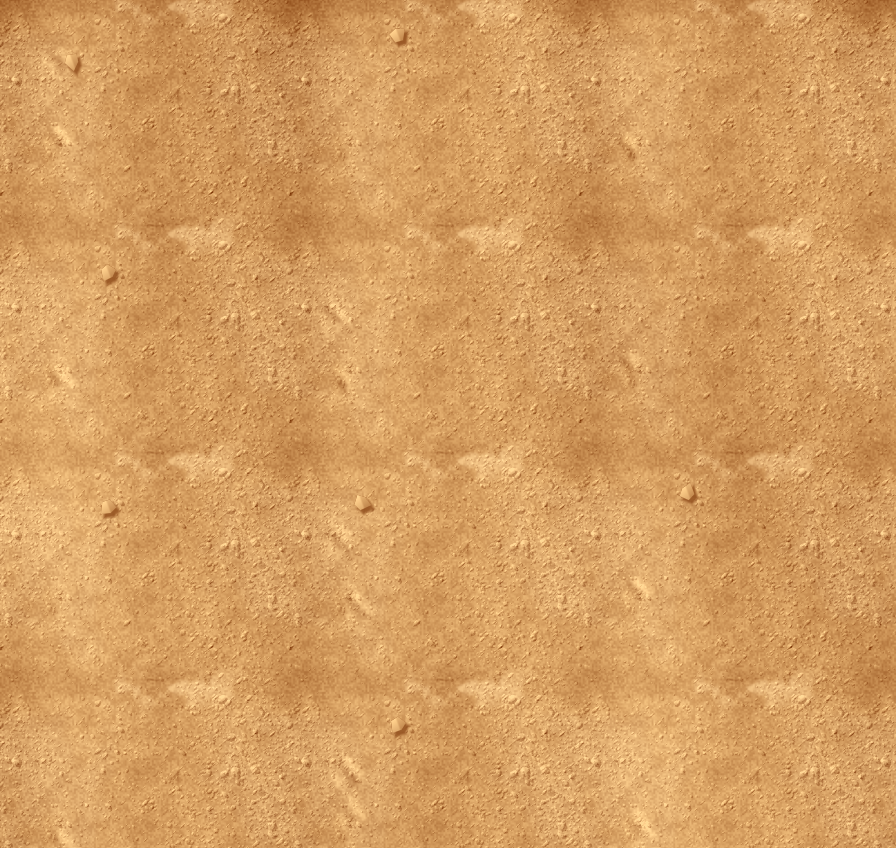
Write a WebGL 2 fragment shader that draws this texture.

```glsl
#version 300 es
precision highp float;
// Dry ochre ground: repeating sandy tiles with pebbles, pale crust, loose stones and dents.
uniform vec2 u_resolution;
out vec4 fragColor;

const vec2 TILE = vec2(4.0, 3.0);          // one repeat, in ground units
const vec2 UNIT = vec2(0.0854, 0.0893);    // ground unit as a share of canvas height

vec2 hash2(vec2 p) {
  vec3 q = fract(p.xyx * vec3(0.1031, 0.1030, 0.0973));
  q += dot(q, q.yzx + 33.33);
  return fract((q.xx + q.yz) * q.zy);
}

// Value noise that wraps after one period
float noise(vec2 p, vec2 period) {
  vec2 i = floor(p), f = p - i, e = vec2(0.0, 1.0);
  f = f * f * (3.0 - 2.0 * f);
  float a = mix(hash2(mod(i, period)).x, hash2(mod(i + e.yx, period)).x, f.x);
  float b = mix(hash2(mod(i + e, period)).x, hash2(mod(i + 1.0, period)).x, f.x);
  return mix(a, b, f.y);
}

float fbm(vec2 p, float scale) {
  float sum = 0.0, gain = 0.5;
  for (int i = 0; i < 4; i++) {
    sum += gain * (noise(p * scale, TILE * scale) - 0.5);
    scale *= 2.0;
    gain *= 0.55;
  }
  return sum;
}

float bell(float x) { return exp(-x * x); }

float disc(float d, float soft) { return 1.0 - smoothstep(-soft, soft, d); }

// Six-sided radius for chipped grains
float chip(vec2 o) { return max(max(abs(o.x), abs(o.y)), 0.78 * abs(o.x + o.y)); }

float segment(vec2 p, vec2 a, vec2 b) {
  vec2 ab = b - a;
  return length(p - a - ab * clamp(dot(p - a, ab) / dot(ab, ab), 0.0, 1.0));
}

// Cellular grit, lit from the upper left, with a shadow at the lower right
float pebbles(vec2 p, float scale, float cover, float pixel) {
  vec2 g = p * scale;
  float soft = 0.03 + 0.4 * scale * pixel, shade = 0.0;
  for (int y = -1; y <= 1; y++)
    for (int x = -1; x <= 1; x++) {
      vec2 cell = floor(g) + vec2(x, y);
      vec2 h = hash2(mod(cell, TILE * scale) + scale * 7.0);
      vec2 s = hash2(h * 91.0 + scale);
      vec2 o = g - cell - 0.1 - 0.8 * h;
      o = vec2(o.x + (h.y - 0.5) * 1.4 * o.y, o.y + (h.x - 0.5) * 0.8 * o.x);
      float r = 0.17 + 0.24 * s.y * s.y;
      float body = disc(chip(o) - r, soft);
      float shadow = disc(chip(o - 0.7 * r) - r, soft) * (1.0 - body);
      float facing = -dot(o, vec2(0.6, 0.8)) / r;
      shade += smoothstep(0.0, 0.12, cover - s.x)
             * (body * (0.45 + 0.75 * clamp(facing, -1.0, 1.0)) - shadow);
    }
  return shade;
}

// Angular loose stone: x = tone, y = opacity
vec2 stone(vec2 o, float turn, float pixel) {
  float d = -1.0, under = -1.0;
  for (int i = 0; i < 5; i++) {
    float a = turn + 1.257 * float(i) + 0.35 * sin(float(i) * 2.3);
    vec2 n = vec2(cos(a), sin(a));
    d = max(d, dot(o, n) - 0.085);
    under = max(under, dot(o - vec2(0.045, 0.05), n) - 0.09);
  }
  float body = disc(d, pixel * 0.7);
  float face = 0.12 - 1.1 * dot(o, vec2(0.5, 0.8));
  face -= 0.12 * smoothstep(-0.01, 0.03, o.x - 0.4 * o.y);
  return vec2(mix(-0.32, face, body), max(body, disc(under, 0.03) * 0.85));
}

// Shallow print: a bright lobe beside a dark hollow, with a faint heel
float dent(vec2 o) {
  float lobe = bell(segment(o, vec2(-0.02, -0.09), vec2(0.1, 0.04)) * 13.0);
  float hollow = bell(segment(o, vec2(-0.11, -0.05), vec2(0.03, 0.1)) * 15.0);
  float heel = bell(segment(o, vec2(-0.17, 0.04), vec2(-0.11, 0.24)) * 15.0);
  return 0.12 * lobe - 0.11 * hollow + 0.06 * heel;
}

void main() {
  float pixel = 1.0 / (u_resolution.y * UNIT.y);
  vec2 p = vec2(gl_FragCoord.x, u_resolution.y - gl_FragCoord.y) / (u_resolution.y * UNIT);
  p.x -= 0.16;
  vec2 tile = floor(p / TILE), q = p - tile * TILE;
  vec2 wear = hash2(tile + 17.0);

  // Mottled soil, broad drift that does not repeat, darker tile sides and top
  float mottle = fbm(p, 1.0), fine = fbm(p + 1.7, 5.0);
  float tone = 0.13 * mottle + 0.14 * fine;
  tone += 0.02 * sin(p.x * 0.9 + 1.4 * sin(p.y * 0.43) + 1.2) + 0.014 * sin(p.y * 0.6 - p.x * 0.35 - 1.5);
  float side = q.x - TILE.x * step(2.0, q.x) + 0.1 * sin(p.y * 1.3);
  tone -= bell(side * 1.7) * (0.015 + 0.06 * exp(-p.y * 0.4));
  tone += bell((side - 0.85) * 2.2) * 0.02;
  tone -= 0.06 * exp(-p.y * 2.2);
  tone += 0.04 * exp(-p.x * 1.5) * bell((p.y - 6.0) * 0.4);

  // Grit gathers on the right of each tile and thins over the sandy strip
  float cover = clamp(0.4 - 0.3 * bell((q.x - 0.9) * 1.3) + 0.8 * mottle + 0.5 * fine, 0.04, 0.75);
  tone += 0.13 * pebbles(p, 20.0, cover + 0.12, pixel);
  tone += 0.16 * pebbles(p, 13.0, cover * 0.7, pixel);
  tone += 0.17 * pebbles(p, 8.0, cover * 0.3, pixel);
  tone += 0.13 * (noise(p * 40.0, TILE * 40.0) - 0.5);

  // Pale crust under each horizontal seam, with a broken dark lip
  float seam = q.y - TILE.y * step(1.5, q.y) + 0.12 * fine;
  float across = (q.x - 2.25) * 1.05, span = bell(across * across);
  float crust = span * bell((seam - 0.12) * 4.0) * smoothstep(-0.15, 0.12, fine + 0.4 * mottle);
  tone += crust * 0.08;
  tone -= 0.12 * span * disc(abs(seam + 0.04) - 0.012, 0.025) * smoothstep(0.45, 0.75, noise(p * 7.0, TILE * 7.0));

  // Dents and stones differ from tile to tile
  for (int i = 0; i < 2; i++) {
    vec2 h = hash2(tile * 3.0 + float(i) * 23.0 + 5.0);
    vec2 middle = vec2(0.5 + 0.35 * h.x, 0.75 + float(i) * 0.95 + 0.5 * h.y);
    tone += step(0.4, fract(h.x * 7.0 + h.y)) * dent(q - middle + 0.25 * fine);
  }
  vec2 rock = stone(q - vec2(1.33 - 0.5 * step(0.7, wear.y), 0.37 + 0.6 * wear.x * wear.y), wear.x * 6.0, pixel);
  tone = mix(tone, rock.x, rock.y * step(0.3, wear.x));

  // Ochre ramp, with the pale areas less saturated
  vec3 color = vec3(0.841, 0.625, 0.381) + clamp(tone, -0.42, 0.22) * vec3(0.85, 1.0, 0.86);
  color += vec3(0.0, 0.012, 0.03) * (crust + 0.6 * smoothstep(0.0, 0.2, mottle));
  fragColor = vec4(color, 1.0);
}
```
